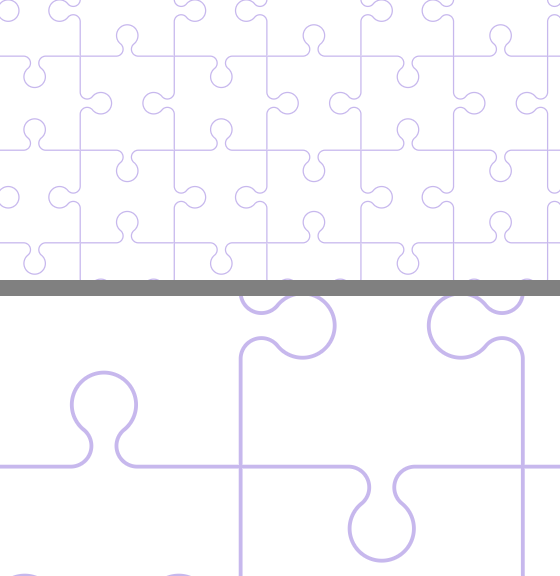
Top: the whole. Bottom: its middle third, enlarged.
Give the GLSL for this pattern, as a Shadertoy shader.

```glsl
const float ROWS = 3.0;             // pieces down the canvas
const vec2 GRID_ORIGIN = vec2(0.8594, 0.6016);
const float SEAM_SHIFT = 0.0078;    // offset of every other seam
const float TAB_CENTER = 0.504;     // tab position along a piece side
const float HEAD_RADIUS = 0.1148;
const float HEAD_HEIGHT = 0.2211;
const float FILLET_RADIUS = 0.0742;
const float LINE_WIDTH = 0.0137;
const vec3 PAPER = vec3(1.0);
const vec3 LAVENDER = vec3(0.78, 0.72, 0.93);

// Seam position for an integer index
float seamAt(float index) {
    return index + SEAM_SHIFT * mod(index, 2.0);
}

// Distance to one side: straight seam, two fillets and a round head towards +y
float tabDistance(vec2 p, float headRadius, float headHeight, float filletRadius) {
    p.x = abs(p.x);
    float rise = headHeight - filletRadius;
    float reach = headRadius + filletRadius;
    float filletX = sqrt(reach * reach - rise * rise);
    vec2 fromHead = p - vec2(0.0, headHeight);
    vec2 fromFillet = p - vec2(filletX, filletRadius);

    // The arcs join on the line between their centers
    bool onHead = filletX * fromHead.y + rise * p.x > 0.0;
    float arc = onHead ? abs(length(fromHead) - headRadius)
                       : abs(length(fromFillet) - filletRadius);
    if (p.x < filletX) return arc;
    return onHead ? min(arc, abs(p.y)) : abs(p.y);
}

// Distance to the nearest seam; x runs along it, y across it
float seamDistance(vec2 p, float evenSide) {
    vec2 cell = vec2(floor(p.x), floor(p.y + 0.5));
    float side = evenSide * (1.0 - 2.0 * mod(cell.x + cell.y, 2.0));
    vec2 local = p - vec2(seamAt(cell.x) + TAB_CENTER, seamAt(cell.y));
    return tabDistance(vec2(local.x, local.y * side),
                       HEAD_RADIUS, HEAD_HEIGHT, FILLET_RADIUS);
}

// Antialiased stroke coverage
float stroke(float dist, float width, float pixel) {
    return clamp((0.5 * width - dist) / pixel + 0.5, 0.0, 1.0);
}

void mainImage(out vec4 fragColor, in vec2 fragCoord) {
    float pixel = ROWS / iResolution.y;
    vec2 p = vec2(fragCoord.x, iResolution.y - fragCoord.y) * pixel - GRID_ORIGIN;

    // Horizontal and vertical seams, tabs alternating like a checkerboard
    float dist = min(seamDistance(p, -1.0), seamDistance(p.yx, 1.0));
    vec3 color = mix(PAPER, LAVENDER, stroke(dist, LINE_WIDTH, pixel));
    fragColor = vec4(color, 1.0);
}
```
